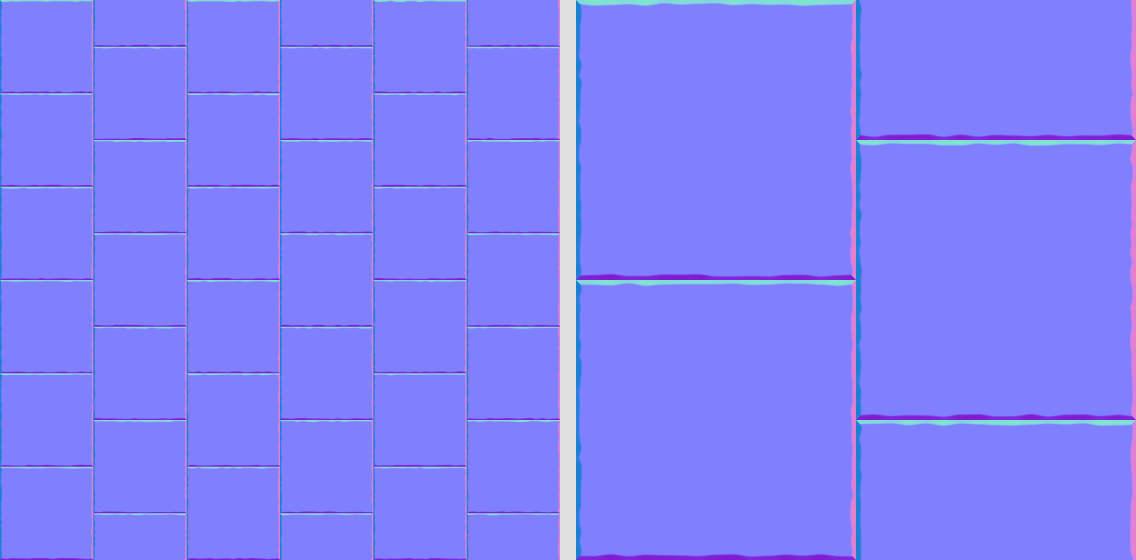
Left, the full canvas; right, a detail of the centre.
Write a Shadertoy shader that draws this texture map.

```glsl
// Tangent-space normal map of square tiles, six by six, odd columns shifted by half.
// Each tile is flat with a thin 45-degree bevel on its four sides; value noise
// roughens the width and steepness of every bevel. Supersampled for smooth edges.

float hash(vec2 p) {
    vec3 q = fract(vec3(p.xyx) * 0.1031);
    q += dot(q, q.yzx + 33.33);
    return fract((q.x + q.y) * q.z);
}

// Smooth 1D noise along an edge, with its own pattern per seed
float edgeNoise(float t, float seed) {
    float i = floor(t);
    return mix(hash(vec2(i, seed)), hash(vec2(i + 1.0, seed)), smoothstep(0.0, 1.0, t - i));
}

// Slope of a bevel at distance d from the tile edge
float bevelSlope(float d, float wear) {
    float width = 0.0115 + 0.008 * wear;
    return (0.9 + 0.4 * wear) * (1.0 - smoothstep(0.75 * width, 1.25 * width, d));
}

vec3 tileNormal(vec2 uv) {
    // Staggered grid
    vec2 grid = uv * 6.0;
    float column = floor(grid.x);
    grid.y += 0.5 * mod(column, 2.0);
    vec2 local = fract(grid);
    float tileId = column * 6.0 + mod(floor(grid.y), 6.0);

    // Nearest side on each axis and its outward direction
    vec2 side = step(0.5, local) * 2.0 - 1.0;
    vec2 dist = min(local, 1.0 - local);

    // Vertical sides are worn more finely than horizontal ones
    float wearX = edgeNoise(local.y * 30.0, tileId * 4.0 + side.x + 1.0);
    float wearY = edgeNoise(local.x * 16.0, tileId * 4.0 + side.y + 2.0);

    // Mitred corners: only the closer side tilts the surface
    vec2 slope = dist.x < dist.y
        ? vec2(side.x * bevelSlope(dist.x, wearX), 0.0)
        : vec2(0.0, side.y * bevelSlope(dist.y, wearY));
    return normalize(vec3(slope, 1.0));
}

void mainImage(out vec4 fragColor, in vec2 fragCoord) {
    // Average a 4 by 4 grid of samples inside the pixel
    vec3 sum = vec3(0.0);
    for (int y = 0; y < 4; y++) {
        for (int x = 0; x < 4; x++) {
            vec2 offset = (vec2(x, y) + 0.5) / 4.0 - 0.5;
            sum += tileNormal((fragCoord + offset) / iResolution.xy);
        }
    }
    fragColor = vec4(0.5 + 0.5 * sum / 16.0, 1.0);
}
```
